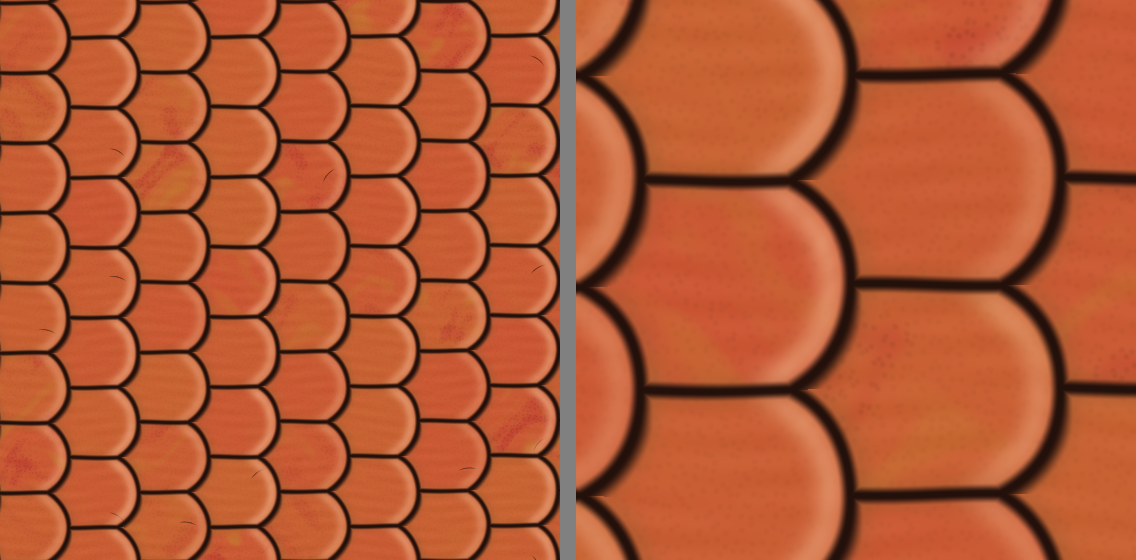
Left, the full canvas; right, a detail of the centre.
A three.js fragment shader for this texture:

```glsl
// Clay roof tiles laid sideways: 8 columns of 8 round-ended tiles, odd columns half a tile lower.
// Each tile ends in a circular arc over the next column; distances to the arcs and seams
// drive the soft dark joints and pale rims, and hashes and sines vary the glaze.
varying vec2 vUv;

const float COUNT = 8.0;
const float RADIUS = 0.576;      // arc radius, in tile units
const float COLUMN_RISE = 0.005; // slight climb of the rows from column to column

const vec3 RED_CLAY = vec3(0.795, 0.335, 0.205);
const vec3 ORANGE_CLAY = vec3(0.785, 0.390, 0.200);
const vec3 CRIMSON = vec3(0.75, 0.24, 0.19);
const vec3 OCHRE = vec3(0.77, 0.46, 0.19);
const vec3 RIM = vec3(0.89, 0.58, 0.42);
const vec3 EDGE_BROWN = vec3(0.60, 0.36, 0.19);
const vec3 JOINT = vec3(0.11, 0.05, 0.035);

float hash(vec2 p) {
  return fract(sin(dot(p, vec2(127.1, 311.7))) * 4375.85);
}

// Smooth mottling from warped, layered sines, about -1 to 1
float mottle(vec2 p) {
  p += 0.7 * sin(p.yx * 1.7 + vec2(0.4, 2.1));
  float broad = sin(p.x * 1.3 + p.y * 0.6) * sin(p.y * 1.9 - p.x * 0.5);
  float fine = sin(p.x * 3.7 - p.y * 2.3) * sin(p.y * 4.3 + p.x * 1.1);
  return 0.65 * broad + 0.35 * fine;
}

// Distance to the nearest random point, one in each cell
float cellular(vec2 p) {
  vec2 cell = floor(p);
  float nearest = 2.0;
  for (int j = -1; j <= 1; j++) {
    for (int i = -1; i <= 1; i++) {
      vec2 id = cell + vec2(float(i), float(j));
      vec2 point = id + vec2(hash(id), hash(id + 41.3));
      nearest = min(nearest, length(p - point));
    }
  }
  return nearest;
}

// Row coordinate in a column: whole numbers fall on its seams
float rowAt(float column, float y) {
  return y + 0.042 - COLUMN_RISE * column - 0.5 * mod(column, 2.0);
}

// Position relative to the arc centre of the tile in this column
vec2 fromArcCentre(float column, vec2 p) {
  return vec2(p.x - (column + 1.0 - RADIUS), fract(rowAt(column, p.y)) - 0.5);
}

// Signed distance to the rounded end, negative inside the tile
float roundEnd(vec2 q) {
  return length(vec2(max(q.x, 0.0), q.y)) - RADIUS;
}

// Soft joint line, darkest at its core
float stroke(float d, float width) {
  return 1.0 - smoothstep(0.007, width, d);
}

// Bell-shaped band around a distance
float band(float d, float centre, float width) {
  float t = (d - centre) / width;
  return exp(-t * t);
}

// Short bent hairline near the rounded end
float scratch(vec2 q, vec2 tile) {
  float angle = 2.4 * hash(tile + 5.7) - 1.2;
  vec2 s = q - vec2(0.28, 0.7 * hash(tile + 9.2) - 0.35);
  s = mat2(cos(angle), -sin(angle), sin(angle), cos(angle)) * s;
  float across = abs(s.y + 1.5 * s.x * s.x);
  float along = 1.0 - smoothstep(0.05, 0.15, abs(s.x));
  return step(0.78, hash(tile + 2.6)) * along * (1.0 - smoothstep(0.002, 0.014, across));
}

vec3 glaze(vec2 p, vec2 q, vec2 tile) {
  float seed = hash(tile + 1.7);
  float worn = smoothstep(0.55, 1.0, hash(tile + 7.1));
  float cloud = mottle(p * 2.6 + seed * 17.0);
  vec3 clay = mix(RED_CLAY, ORANGE_CLAY, clamp(seed + 0.25 * cloud, 0.0, 1.0));
  // Red stains and yellowed patches on worn tiles
  clay = mix(clay, CRIMSON, 0.65 * worn * smoothstep(0.1, 0.8, cloud));
  clay = mix(clay, OCHRE, (0.12 + 0.6 * worn) * smoothstep(0.1, 0.8, -cloud));
  // Brushed streaks and small pits
  clay += 0.012 * sin(p.y * 34.0 + 2.0 * sin(p.x * 2.3)) * sin(p.x * 3.1 + p.y * 5.0);
  float pits = 1.0 - smoothstep(0.08, 0.4, cellular(p * 18.0));
  clay *= 1.0 - pits * (0.025 + 0.07 * worn * smoothstep(-0.1, 0.6, cloud));
  return clay * (1.0 - 0.4 * scratch(q, tile));
}

void main() {
  vec2 p = vUv * COUNT + vec2(0.02, 0.0);
  p += 0.006 * sin(p.yx * vec2(7.3, 6.1) + 1.5 * sin(p * 2.7));

  // Points beyond a rounded end belong to the next column
  float column = floor(p.x);
  column += step(0.0, roundEnd(fromArcCentre(column, p)));
  vec2 tile = vec2(column, floor(rowAt(column, p.y)));
  vec2 q = fromArcCentre(column, p);
  vec2 previous = fromArcCentre(column - 1.0, p);

  float toEnd = max(-roundEnd(q), 0.0);
  float toLeft = max(roundEnd(previous), 0.0);
  float toSeam = 0.5 - abs(q.y);
  vec3 color = glaze(p, q, tile);

  // Brown bevel beside the joints, pale light inside the rounded end
  color = mix(color, EDGE_BROWN, 0.35 * band(toLeft, 0.04, 0.07));
  color = mix(color, EDGE_BROWN, 0.3 * band(toSeam, 0.02, 0.06));
  float shine = 0.5 + 0.25 * mod(column, 2.0) + 0.2 * hash(tile + 3.3);
  float rim = band(toEnd, 0.10, 0.075) * smoothstep(0.02, 0.3, q.x);
  color = mix(color, RIM, rim * shine * (0.9 + 0.15 * mottle(p * 5.0)));

  // Joints, with a heavier shadow under the lower half of each arc
  float shadow = 0.035 * smoothstep(0.05, -0.25, previous.y);
  float ink = max(stroke(toEnd, 0.058), stroke(toLeft, 0.055 + shadow));
  ink = max(ink, stroke(toSeam, 0.052));
  color = mix(color, JOINT, 0.96 * ink);
  gl_FragColor = vec4(color, 1.0);
}
```
